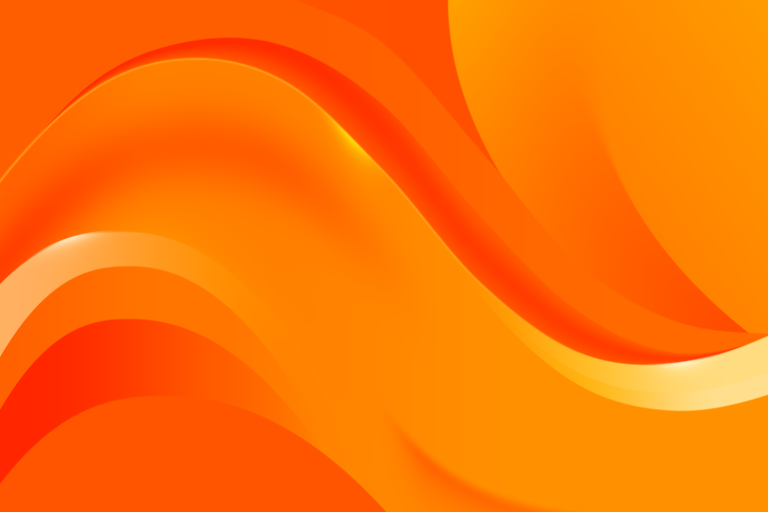
A Shadertoy shader for this background:

```glsl
// Glossy orange waves: layered curved ribbons with soft shading and bright glints.
#define RED vec3(1.0, 0.15, 0.0)
#define EMBER vec3(1.0, 0.33, 0.0)
#define PEACH vec3(1.0, 0.69, 0.38)
#define CREAM vec3(1.0, 0.91, 0.62)
#define GOLD vec3(1.0, 0.73, 0.08)
#define YELLOW vec3(1.0, 0.9, 0.02)
#define WHITE vec3(1.0, 0.99, 0.88)
#define EDGE_SOFTNESS 0.0022
#define KNOT_STEP 0.1875
#define KNOTS 11

// Orange whose warmth is set by its green channel
vec3 orange(float warmth) { return vec3(1.0, warmth, 0.0); }

float bell(float x) { return exp(-x * x); }

float cover(float d) { return smoothstep(-EDGE_SOFTNESS, EDGE_SOFTNESS, d); }

// Interpolating cubic kernel
float kernel(float t) {
    t = abs(t);
    if (t < 1.0) return 1.0 + t * t * (1.5 * t - 2.5);
    return t < 2.0 ? 2.0 + t * (-4.0 + t * (2.5 - 0.5 * t)) : 0.0;
}

// Smooth wave through evenly spaced heights; the first lies one step left
float wave(float x, float heights[KNOTS]) {
    float y = 0.0;
    for (int i = 0; i < KNOTS; i++)
        y += heights[i] * kernel(x / KNOT_STEP + 1.0 - float(i));
    return y;
}

float mainWave(float x) {
    return wave(x, float[KNOTS](0.645, 0.354, 0.172, 0.115, 0.164, 0.336,
                                0.553, 0.686, 0.711, 0.656, 0.547));
}

// Arch with its own steepness on each side of the peak
float arch(float x, vec2 peak, float left, float right) {
    float d = x - peak.x;
    return peak.y + (d < 0.0 ? left * pow(-d, 2.45) : right * pow(d, 2.1));
}

// Lens of light hanging under an edge
float glint(float along, float depth, float size, float thickness) {
    return bell(along / size) * exp(-max(depth, 0.0) / thickness) * cover(depth);
}

// Backdrop, the two leaves at the upper right and the band below them
vec3 backdrop(vec2 p) {
    vec3 col = orange(mix(0.385, 0.315, smoothstep(0.0, 0.8, p.x)));
    float leafX = 0.875 + 0.888 * p.y * p.y;
    float innerX = 1.115 + 0.17 * p.y + 0.86 * p.y * p.y * p.y;
    float shadow = smoothstep(-0.3, 0.0, p.x - innerX);
    col = mix(col, orange(0.64 - 0.4 * p.y - 0.09 * shadow), cover(p.x - leafX));
    float blur = mix(0.06, EDGE_SOFTNESS, smoothstep(0.0, 0.4, p.y));
    float inner = smoothstep(-blur, blur, p.x - innerX);
    col = mix(col, orange(0.55 - 0.14 * p.y + 0.2 * (p.x - 1.2)), inner);

    float bandY = wave(p.x, float[KNOTS](-0.09, -0.09, -0.08, -0.055, -0.004, 0.086,
                                         0.293, 0.512, 0.625, 0.652, 0.645));
    float bandWarmth = 0.37 + 0.04 * smoothstep(0.6, 1.2, p.x);
    return mix(col, orange(bandWarmth), cover(p.y - bandY));
}

// Red band riding over the main wave
vec3 redBand(vec3 col, vec2 p, float crest) {
    float top = wave(p.x, float[KNOTS](0.625, 0.357, 0.156, 0.08, 0.092, 0.207,
                                       0.422, 0.605, 0.688, 0.66, 0.57));
    float w = (p.y - top) / max(crest - top, 0.004);
    float right = smoothstep(0.5, 0.95, p.x);
    float redness = bell((w - mix(0.1, 0.55, right)) / mix(0.65, 0.4, right));
    vec3 band = mix(orange(0.37), RED, redness * mix(0.9, 0.6, right));
    return mix(col, band, cover(p.y - top));
}

// Main wave body with its folds
vec3 body(vec2 p, float depth) {
    float fold = bell((depth - 0.17) / 0.075) * (1.0 - smoothstep(0.5, 0.88, p.x));
    float warmth = 0.5 + 0.07 * smoothstep(0.5, 1.1, p.x) - 0.14 * fold;
    warmth -= 0.12 * (1.0 - smoothstep(0.0, 0.32, p.x));
    float creaseY = 1.03 - 0.22 * exp((0.762 - p.x) / 0.16);
    float crease = p.y - creaseY;
    float creaseShade = smoothstep(-0.015, 0.02, crease) * exp(-max(crease, 0.0) / 0.06);
    return orange(warmth - 0.2 * creaseShade * smoothstep(0.73, 0.84, p.x));
}

// Stacked arches at the lower left
vec3 arches(vec3 col, vec2 p) {
    float ribbonY = arch(p.x, vec2(0.245, 0.453), 3.2, 2.25);
    float innerY = arch(p.x, vec2(0.254, 0.52), 5.1, 2.56);
    float redY = arch(p.x, vec2(0.254, 0.623), 5.1, 2.0);
    float hillY = arch(p.x, vec2(0.322, 0.773), 2.76, 1.32);
    float depth = p.y - ribbonY;

    col.g += 0.05 * exp(-abs(depth) / 0.05) * bell((p.x - 0.3) / 0.25);
    vec3 ribbon = mix(PEACH, orange(0.56), smoothstep(0.0, 0.5, p.x));
    col = mix(col, ribbon, cover(depth) * (1.0 - smoothstep(0.38, 0.58, p.x)));
    vec3 hollow = orange(mix(0.38, 0.46, smoothstep(0.0, 0.35, p.x)));
    col = mix(col, hollow, cover(p.y - innerY) * (1.0 - smoothstep(0.45, 0.64, p.x)));
    vec3 glow = mix(RED, orange(0.4), smoothstep(0.05, 0.55, p.x));
    col = mix(col, glow, cover(p.y - redY) * (1.0 - smoothstep(0.45, 0.66, p.x)));
    col = mix(col, EMBER, cover(p.y - hillY));
    return mix(col, WHITE, glint(p.x - 0.137, depth + 0.003, 0.055, 0.012));
}

void mainImage(out vec4 fragColor, in vec2 fragCoord) {
    // Canvas height is one unit, y measured downward; width spans 1.5
    vec2 uv = fragCoord / iResolution.xy;
    vec2 p = vec2(1.5 * uv.x, 1.0 - uv.y);
    float crest = mainWave(p.x);
    float slope = (mainWave(p.x + 0.005) - crest) / 0.005;
    float depth = p.y - crest;
    float dist = depth / sqrt(1.0 + slope * slope);

    vec3 col = redBand(backdrop(p), p, crest);
    vec3 wavePart = arches(body(p, depth), p);

    // Pale two-layer ribbon along the right trough
    float thickness = 0.115 * pow(max(p.x - 0.88, 0.0) / 0.62, 0.65);
    vec3 ribbon = mix(GOLD, CREAM, smoothstep(1.12, 1.42, p.x));
    float ribbonFade = smoothstep(0.88, 1.2, p.x);
    wavePart = mix(wavePart, ribbon, cover(thickness - depth) * ribbonFade * 0.9);
    float sheen = cover(0.62 * thickness - depth) * smoothstep(0.95, 1.3, p.x);
    wavePart = mix(wavePart, mix(GOLD, CREAM, 0.6), 0.4 * sheen);
    col = mix(col, wavePart, cover(dist));

    // Rim light and glints on the crest
    float rim = bell(dist / 0.0025) * (1.0 - smoothstep(0.95, 1.2, p.x));
    col = mix(col, vec3(1.0, 0.68, 0.12), 0.65 * rim);
    col = mix(col, YELLOW, glint(p.x - 0.686, dist, 0.042, 0.016));
    col = mix(col, WHITE, glint(p.x - 1.335, dist + 0.002, 0.05, 0.012));
    fragColor = vec4(clamp(col, 0.0, 1.0), 1.0);
}
```
